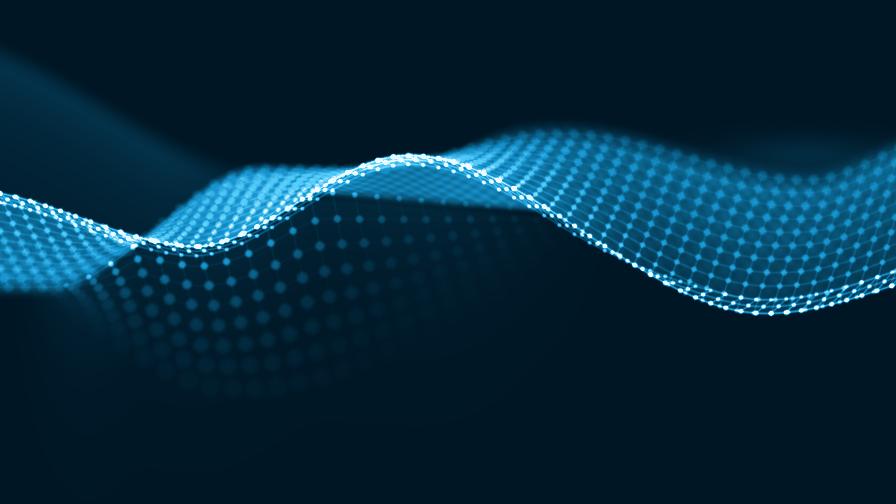
Reproduce this background procedurally as a Shadertoy shader.

```glsl
const vec3 NIGHT = vec3(0.0, 0.085, 0.14);
const vec3 TEAL  = vec3(0.04, 0.39, 0.55);
const vec3 AZURE = vec3(0.09, 0.58, 0.81);
const vec3 SKY   = vec3(0.32, 0.79, 0.97);
const vec3 ICE   = vec3(0.93, 0.98, 1.0);

const int STRAND = 0;
const int VEIL = 1;
const int DRAPE = 2;

float bump(float x, float center, float width) {
    float t = (x - center) / width;
    return exp(-t * t);
}

float ramp(float a, float b, float x) { return smoothstep(a, b, x); }

float softMin(float a, float b, float k) {
    float h = max(k - abs(a - b), 0.0) / k;
    return min(a, b) - h * h * k * 0.25;
}

// Wave profiles, as heights over x
float frontWave(float x) {
    return 0.625 - 0.115 * ramp(-0.08, 0.4, x) + 0.182 * ramp(0.38, 0.81, x)
         - 0.314 * ramp(0.81, 1.52, x) + 0.11 * ramp(1.52, 2.02, x);
}

float backWave(float x) {
    return 0.43 + 0.235 * ramp(0.1, 0.52, x) + 0.07 * ramp(0.72, 1.1, x)
         - 0.092 * ramp(1.12, 1.6, x) + 0.12 * ramp(1.6, 1.95, x);
}

float foldWave(float x) {
    return softMin(min(frontWave(x), backWave(x)), 0.672 - 0.083 * x, 0.025);
}

float hemWave(float x) {
    return 0.43 - 0.2 * ramp(0.0, 0.45, x) + 0.28 * ramp(0.5, 1.3, x);
}

float sheetHeight(int sheet, float x, float v) {
    if (sheet == STRAND) return frontWave(x) + v * (0.045 * ramp(1.1, 1.45, x) - 0.018);
    if (sheet == VEIL) return mix(frontWave(x), backWave(x), v);
    return mix(foldWave(x), hemWave(x), v);
}

vec2 meshNode(int sheet, float column, float v, float spacing, float shear) {
    float x = (column + shear * v) * spacing;
    return vec2(x, sheetHeight(sheet, x, v));
}

float segmentDistance(vec2 p, vec2 a, vec2 b) {
    vec2 d = b - a;
    return length(p - a - d * clamp(dot(p - a, d) / max(dot(d, d), 1e-6), 0.0, 1.0));
}

// Dots and threads on a sheet; radius runs front to back, light is (gain, falloff)
float mesh(vec2 p, int sheet, int rows, float spacing, float shear,
           vec2 radius, vec2 light, float thread) {
    float dots = 0.0, threads = 0.0;
    float stepV = 1.0 / float(rows - 1);
    for (int i = 0; i < rows; i++) {
        float v = float(i) * stepV;
        float gain = light.x * exp(-light.y * v);
        float column = round(p.x / spacing - shear * v);
        vec2 node = meshNode(sheet, column, v, spacing, shear);
        float r = mix(radius.x, radius.y, v);
        dots = max(dots, gain * (1.0 - smoothstep(r * 0.45, r * 1.3, length(p - node))));

        float d = abs(p.y - sheetHeight(sheet, p.x, v)) * 0.87;
        if (i < rows - 1) {
            vec2 next = meshNode(sheet, column, v + stepV, spacing, shear);
            d = min(d, segmentDistance(p, node, next));
        }
        threads = max(threads, gain * thread * bump(d, 0.0, 0.002));
    }
    return dots + threads;
}

// Luminous mist between the fold and the upper edge
float mist(vec2 p) {
    float low = foldWave(p.x);
    float high = max(frontWave(p.x), backWave(p.x));
    float h = clamp((p.y - low) / (high - low + 0.01), 0.0, 1.0);
    float left = 1.0 - ramp(0.1, 0.35, p.x);
    float right = ramp(1.0, 1.35, p.x);
    float lowBlur = 0.005 + 0.022 * left + 0.01 * bump(p.x, 0.8, 0.25);
    float highBlur = 0.006 + 0.03 * ramp(0.85, 1.05, p.x) + 0.012 * bump(p.x, 0.5, 0.15);
    float mask = ramp(-lowBlur, lowBlur, p.y - low) * ramp(-highBlur, highBlur, high - p.y);
    float light = 0.28 + 0.3 * bump(p.x, 0.55, 0.2) + 0.2 * bump(p.x, 0.95, 0.2)
                + right * (0.24 * h - 0.14) + left * 0.16 * (1.0 - h);
    float grain = sin(h * 42.0 + p.x * 9.0) * sin(p.x * 190.0 + h * 7.0);
    return mask * light * (1.0 + 0.12 * grain);
}

// Faint distant waves and the shade below the fold
float haze(vec2 p) {
    float crest = 0.93 - 0.28 * ramp(-0.15, 0.55, p.x);
    float depth = crest - p.y;
    float far = ramp(-0.03, 0.04, depth) * (0.04 + 0.12 * exp(-9.0 * max(depth, 0.0)));
    far *= (1.0 - ramp(0.3, 0.65, p.x)) * ramp(-0.02, 0.02, p.y - foldWave(p.x));
    float right = 0.1 * bump(p.x, 1.6, 0.17) * bump(p.y, 0.69, 0.04);
    float fall = foldWave(p.x) - p.y;
    float under = 0.09 * ramp(0.0, 0.02, fall) * exp(-7.0 * max(fall, 0.0));
    return far + right + under * ramp(0.0, 0.2, p.x) * (1.0 - ramp(0.8, 1.25, p.x));
}

vec3 palette(float e) {
    vec3 c = mix(NIGHT, TEAL, clamp(e / 0.36, 0.0, 1.0));
    c = mix(c, AZURE, ramp(0.34, 0.6, e));
    c = mix(c, SKY, ramp(0.58, 0.85, e));
    return mix(c, ICE, ramp(0.85, 1.15, e));
}

void mainImage(out vec4 fragColor, in vec2 fragCoord) {
    vec2 p = fragCoord / iResolution.y;
    float drapeFade = ramp(0.03, 0.3, p.x) * (1.0 - 0.75 * ramp(0.5, 0.85, p.x))
                    * (1.0 - ramp(0.8, 1.2, p.x));
    float energy = mist(p) + haze(p);
    energy += mesh(p, VEIL, 11, 0.034, 2.5, vec2(0.005, 0.011), vec2(0.5, 1.3), 0.35);
    energy += drapeFade * mesh(p, DRAPE, 8, 0.044, 1.5, vec2(0.006, 0.021), vec2(0.75, 3.4), 0.1);
    energy += mesh(p, STRAND, 3, 0.03, 1.0, vec2(0.0055, 0.0045), vec2(1.0, 0.5), 0.4);
    fragColor = vec4(palette(energy), 1.0);
}
```
